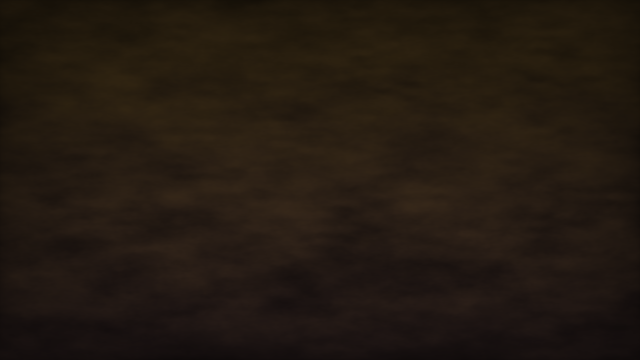
Reproduce this texture procedurally as a Shadertoy shader.

```glsl
// A dim, smoky backdrop: olive brown above fading to plum brown below.
// Horizontally stretched fractal noise mottles the brightness and bends the
// colour gradient; a soft vignette darkens the borders.

const vec3 OLIVE = vec3(0.170, 0.127, 0.062);
const vec3 UMBER = vec3(0.172, 0.125, 0.086);
const vec3 PLUM = vec3(0.124, 0.087, 0.085);

const vec2 CLOUD_SCALE = vec2(6.0, 13.0);   // cells per canvas height
const vec2 STREAK_SCALE = vec2(14.0, 55.0);
const float CLOUD_CONTRAST = 0.60;
const float STREAK_CONTRAST = 0.13;
const float GRADIENT_WARP = 0.30;
const float EDGE_BRIGHTNESS = 0.53;
const float VIGNETTE_POWER = 0.36;
const int OCTAVES = 5;
const float OCTAVE_GAIN = 0.6;

// Sine-free hash of a lattice point, 0 to 1
float hash(vec2 p) {
    vec3 q = fract(vec3(p.xyx) * 0.1031);
    q += dot(q, q.yzx + 33.33);
    return fract((q.x + q.y) * q.z);
}

// Value noise with quintic interpolation
float valueNoise(vec2 p) {
    vec2 cell = floor(p);
    vec2 f = fract(p);
    vec2 w = f * f * f * (f * (f * 6.0 - 15.0) + 10.0);
    float low = mix(hash(cell), hash(cell + vec2(1.0, 0.0)), w.x);
    float high = mix(hash(cell + vec2(0.0, 1.0)), hash(cell + 1.0), w.x);
    return mix(low, high, w.y);
}

// Octave sum, normalised to 0 to 1; each octave is turned slightly
float fbm(vec2 p) {
    const mat2 TURN = mat2(0.98, 0.2, -0.2, 0.98);
    float sum = 0.0;
    float total = 0.0;
    float amplitude = 0.5;
    for (int i = 0; i < OCTAVES; i++) {
        sum += amplitude * valueNoise(p);
        total += amplitude;
        amplitude *= OCTAVE_GAIN;
        p = TURN * p * 2.03 + 17.3;
    }
    return sum / total;
}

void mainImage(out vec4 fragColor, in vec2 fragCoord) {
    vec2 uv = fragCoord / iResolution.xy;
    vec2 p = fragCoord / iResolution.y;

    // Mottling: broad clouds and faint horizontal streaks
    float clouds = fbm(p * CLOUD_SCALE + 40.0) - 0.5;
    float streaks = valueNoise(p * STREAK_SCALE + 90.0) - 0.5;
    float brightness = 1.0 + CLOUD_CONTRAST * clouds + STREAK_CONTRAST * streaks;

    // Vertical colour gradient, displaced by the clouds
    float level = uv.y + GRADIENT_WARP * clouds;
    vec3 color = mix(PLUM, UMBER, smoothstep(-0.05, 0.52, level));
    color = mix(color, OLIVE, smoothstep(0.38, 0.9, level));

    // Vignette
    vec2 border = 4.0 * uv * (1.0 - uv);
    float vignette = pow(max(border.x * border.y, 0.0), VIGNETTE_POWER);
    color *= brightness * mix(EDGE_BRIGHTNESS, 1.0, vignette);

    fragColor = vec4(color, 1.0);
}
```
